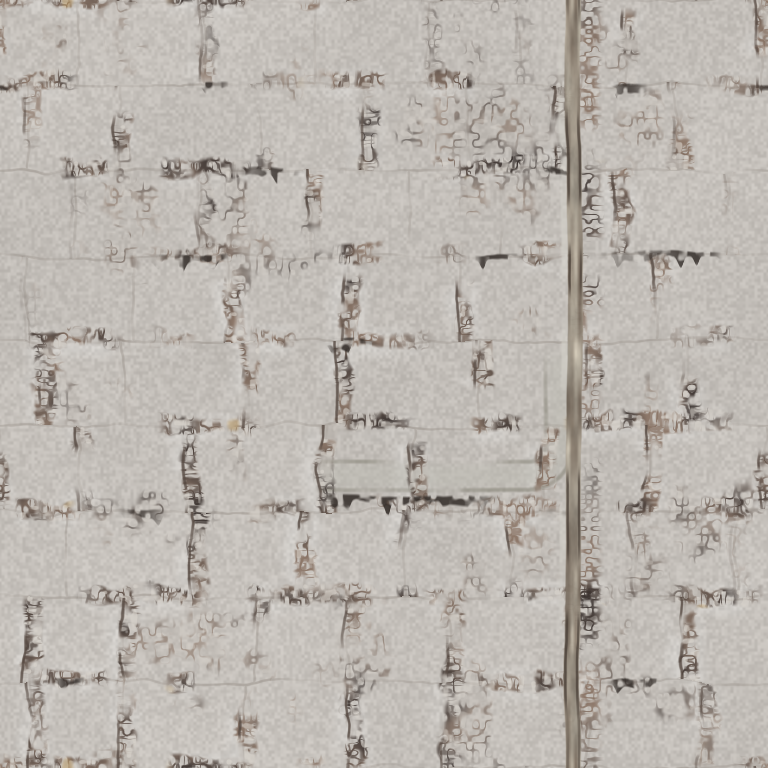
Write a Shadertoy shader that draws this texture.

```glsl
// Weathered pale block wall: nine staggered courses with crusted, flaking joints,
// a rusty vertical pipe and a bent grey conduit that drips dark stains.
// Periodic value noise bends and breaks the joints; its contours draw the crust.

float hash(vec2 p) {
    vec3 q = fract(p.xyx * 0.1031);
    q += dot(q, q.yzx + 33.33);
    return fract((q.x + q.y) * q.z);
}

// Value noise that wraps over the unit square; freq holds whole numbers.
float noise(vec2 uv, vec2 freq) {
    vec2 p = uv * freq, i = floor(p), f = fract(p);
    f = f * f * (3.0 - 2.0 * f);
    vec2 a = mod(i, freq), b = mod(i + 1.0, freq), seed = freq * 1.7;
    return mix(mix(hash(a + seed), hash(vec2(b.x, a.y) + seed), f.x),
               mix(hash(vec2(a.x, b.y) + seed), hash(b + seed), f.x), f.y);
}

float fbm(vec2 uv, vec2 freq) {
    float sum = 0.0, amp = 0.53;
    for (int k = 0; k < 4; k++) {
        sum += amp * noise(uv, freq);
        freq *= 2.0;
        amp *= 0.5;
    }
    return sum;
}

// One inside d < inner, fading to zero at outer.
float fade(float d, float inner, float outer) {
    return 1.0 - smoothstep(inner, outer, d);
}

// Thin curls along the middle contour of the noise.
float scribble(vec2 uv, vec2 freq) {
    return fade(abs(noise(uv, freq) - 0.5), 0.03, 0.2);
}

void mainImage(out vec4 fragColor, in vec2 fragCoord) {
    vec2 uv = fragCoord / iResolution.xy;
    float px = 1.2 / iResolution.y;

    // Bent coordinates give the joints their uneven course
    vec2 bend = vec2(fbm(uv, vec2(12.0, 18.0)), fbm(uv, vec2(16.0, 11.0))) - 0.5;
    vec2 p = uv + 0.018 * bend;

    // Distance to the nearest bed joint and upright joint
    float row = mod(floor(p.y * 9.0), 9.0);
    float bed = mod(round(p.y * 9.0), 9.0);
    float dy = (p.y * 9.0 - round(p.y * 9.0)) / 9.0;
    float x = p.x * 7.0 + hash(vec2(row, 4.0)) * 7.0;
    float col = mod(round(x), 7.0);
    float dx = (x - round(x)) / 7.0 + 0.05 * (hash(vec2(col, row + 20.0)) - 0.5);

    // Wear: where each joint has broken open
    float bedWear = smoothstep(0.46, 0.72, noise(vec2(uv.x, bed / 9.0), vec2(17.0, 9.0)));
    float upWear = smoothstep(0.05, 0.45, hash(vec2(col + 7.0, row + 3.0)))
                 * smoothstep(0.2, 0.5, noise(uv, vec2(9.0, 23.0)));
    float rag = 0.011 * noise(uv, vec2(40.0, 47.0));
    float bedCrust = bedWear * fade(abs(dy - 0.004), 0.002 + rag, 0.009 + rag);
    float upCrust = upWear * fade(abs(dx - 0.004), 0.003 + rag, 0.01 + rag);
    float loose = smoothstep(0.62, 0.74, fbm(uv, vec2(13.0, 12.0)));
    float crust = max(max(bedCrust, upCrust), loose * 0.6);

    // Plaster with broad tone, paler halos and fine weave
    vec3 color = vec3(0.768, 0.75, 0.728);
    color += 0.06 * (fbm(uv, vec2(4.0, 5.0)) - 0.5);
    color += 0.015 * (hash(vec2(row, floor(x) + 50.0)) - 0.5);
    float halo = max(bedWear * fade(abs(dy), 0.005, 0.03), upWear * fade(abs(dx), 0.008, 0.035));
    halo *= smoothstep(0.3, 0.6, fbm(uv, vec2(18.0, 15.0)));
    color = mix(color, vec3(0.83, 0.82, 0.805), 0.75 * halo);
    color += 0.085 * (noise(uv, vec2(256.0, 241.0)) - 0.5);

    // Faint seams between blocks
    float seam = max(fade(abs(dy), 0.0005, 0.001 + px), 0.8 * fade(abs(dx), 0.0005, 0.001 + px));
    color = mix(color, vec3(0.6, 0.57, 0.54), seam * 0.6 * noise(uv, vec2(26.0, 31.0)));

    // Conduit: a horizontal run turning up beside the pipe
    vec2 q = max(vec2(uv.x - 0.688, 0.42 - uv.y), 0.0);
    float conduit = abs(length(q) - 0.04 + 0.004 * bend.x);
    float run = smoothstep(0.405, 0.43, uv.x) * fade(uv.y, 0.52, 0.555);
    color = mix(color, vec3(0.74, 0.735, 0.7), 0.5 * run * fade(conduit, 0.004, 0.024));
    color = mix(color, vec3(0.52, 0.51, 0.46), 0.55 * run * fade(abs(conduit - 0.018), 0.0005, 0.003 + px)
                * smoothstep(0.25, 0.65, fbm(uv, vec2(19.0, 22.0))));

    // Crust: faint shade, then fine curls and beads in grey-brown to black
    vec3 rust = mix(vec3(0.19, 0.16, 0.15), vec3(0.53, 0.44, 0.38), smoothstep(0.2, 0.75, fbm(uv, vec2(21.0, 19.0))));
    color = mix(color, vec3(0.7, 0.67, 0.64), 0.3 * crust);
    float curls = scribble(uv, vec2(121.0, 107.0));
    curls = max(curls, 0.8 * scribble(uv, vec2(190.0, 83.0)) * bedCrust);
    curls = max(curls, 0.8 * scribble(uv, vec2(89.0, 200.0)) * upCrust);
    curls *= smoothstep(0.15, 0.55, noise(uv, vec2(61.0, 67.0)));
    color = mix(color, rust, 0.9 * curls * crust);
    float glint = crust * smoothstep(0.62, 0.85, noise(uv, vec2(131.0, 127.0)));
    color = mix(color, vec3(0.86, 0.84, 0.81), 0.6 * glint);

    // Cracks down one side of the open upright joints
    float crack = upWear * fade(abs(dx + 0.005), 0.0006, 0.0014 + px);
    color = mix(color, vec3(0.33, 0.28, 0.25), 0.8 * crack * smoothstep(0.3, 0.6, noise(uv, vec2(31.0, 37.0))));

    // Dark drips below the worst beds and below the conduit
    float spill = smoothstep(0.82, 0.95, noise(vec2(uv.x, bed / 9.0), vec2(11.0, 9.0)));
    float dripLength = 0.001 + 0.02 * pow(noise(vec2(uv.x, 0.0), vec2(97.0, 1.0)), 3.0);
    float drip = spill * fade(-dy, dripLength, dripLength + 0.004) * fade(dy, 0.001, 0.005);
    float under = 0.352 + 0.01 * bend.y - uv.y;
    float sill = smoothstep(0.41, 0.44, uv.x) * fade(uv.x, 0.6, 0.66);
    drip = max(drip, sill * fade(under, dripLength, dripLength + 0.005) * fade(-under, 0.001, 0.006));
    color = mix(color, vec3(0.19, 0.165, 0.15), 0.85 * drip * smoothstep(0.25, 0.65, noise(uv, vec2(140.0, 110.0))));

    // Sparse ochre stains
    float ochre = bedCrust * smoothstep(0.88, 0.97, noise(uv, vec2(23.0, 29.0)));
    color = mix(color, vec3(0.74, 0.6, 0.36), 0.45 * ochre);

    // Rusty pipe with a pale left rim, streaks, dark edges and crust on its right
    float across = uv.x - 0.747 + 0.007 * (noise(uv, vec2(3.0, 9.0)) - 0.5) + 0.003 * bend.x;
    float streak = noise(uv, vec2(200.0, 17.0));
    color = mix(color, vec3(0.83, 0.82, 0.79), 0.6 * fade(abs(across + 0.014), 0.002, 0.006)
                * smoothstep(0.2, 0.6, noise(uv, vec2(5.0, 13.0))));
    float flake = fade(abs(across - 0.021), 0.005, 0.02) * smoothstep(0.3, 0.6, noise(uv, vec2(7.0, 21.0)));
    color = mix(color, rust, 0.8 * flake * scribble(uv, vec2(120.0, 170.0)));
    vec3 pipe = mix(vec3(0.44, 0.39, 0.34), vec3(0.71, 0.68, 0.62), streak);
    pipe *= 0.75 + 0.5 * fbm(uv, vec2(60.0, 24.0));
    pipe = mix(pipe, vec3(0.26, 0.22, 0.19), 0.75 * fade(abs(abs(across) - 0.0075), 0.0006, 0.0026)
               * smoothstep(0.3, 0.7, noise(uv, vec2(15.0, 17.0))));
    color = mix(color, pipe, 0.95 * fade(abs(across), 0.0085, 0.0095 + px));

    fragColor = vec4(clamp(color, 0.0, 1.0), 1.0);
}
```
